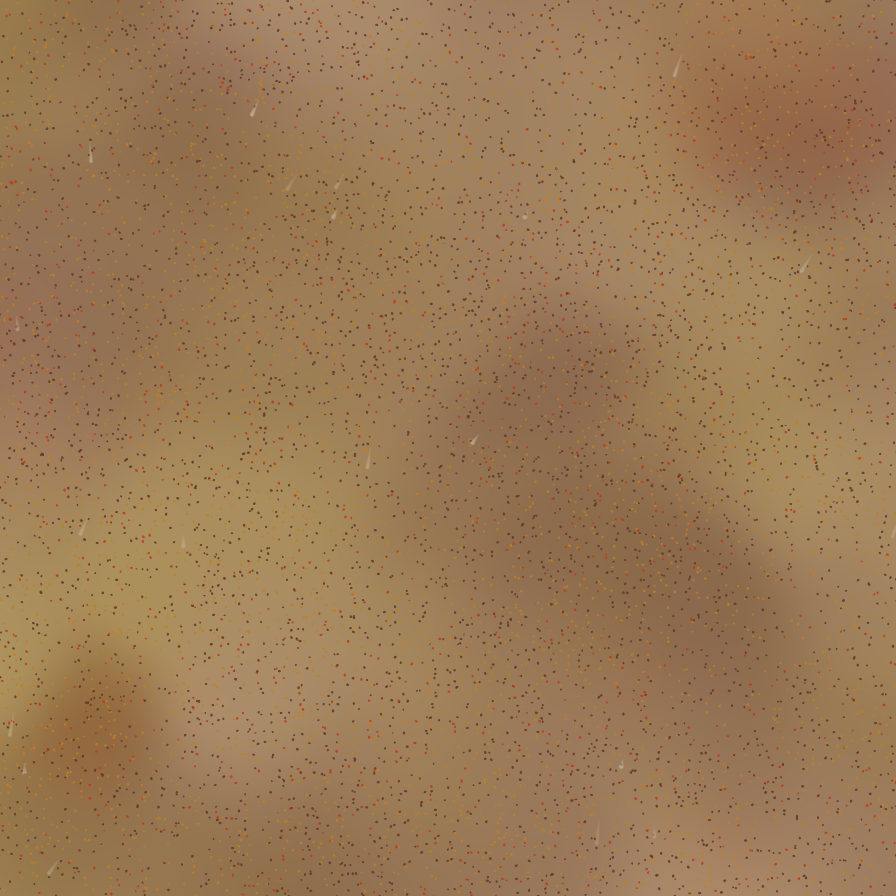
This texture is drawn by a Shadertoy shader. Its source:

```glsl
// Mottled khaki-brown paper: soft cloudy stains from smooth value noise,
// peppered with fine brown, red and ochre specks from rotated jittered grids,
// plus a few pale tapered scratches.

float hash(vec2 p) {
    return fract(sin(dot(p, vec2(127.1, 311.7))) * 43758.5453);
}

vec2 hash2(vec2 p) {
    return vec2(hash(p), hash(p + 57.3));
}

mat2 rotation(float a) {
    return mat2(cos(a), sin(a), -sin(a), cos(a));
}

float noise(vec2 p) {
    vec2 i = floor(p), f = fract(p);
    f = f * f * f * (f * (f * 6.0 - 15.0) + 10.0);
    return mix(mix(hash(i), hash(i + vec2(1, 0)), f.x),
               mix(hash(i + vec2(0, 1)), hash(i + vec2(1, 1)), f.x), f.y);
}

// Two rotated octaves hide the lattice of the noise
float clouds(vec2 p) {
    return 0.65 * noise(rotation(0.6) * p) + 0.35 * noise(rotation(1.9) * p * 1.8 + 7.0);
}

vec3 paper(vec2 p) {
    vec2 warp = 0.12 * vec2(noise(p * 3.0 + 20.0), noise(p * 3.0 + 40.0));
    float light = smoothstep(0.15, 0.82, clouds((p + warp) * 3.6 + 3.0));
    light += 0.35 * dot(p - 0.5, p - 0.5);
    float warmth = smoothstep(0.45, 0.85, clouds(p * 4.0 + 31.0));
    float yellow = clouds(p * 4.5 + 63.0) - 0.5;
    vec3 color = mix(vec3(0.54, 0.41, 0.285), vec3(0.665, 0.55, 0.385), light);
    color += warmth * (1.0 - 0.6 * light) * vec3(0.025, -0.025, -0.035);
    return color + yellow * vec3(0.0, 0.02, -0.08);
}

// One grid of specks; rgb is the pigment and a its coverage
vec4 specks(vec2 p, float layer, float density, float pixel) {
    vec2 q = rotation(0.4 + layer * 1.3) * p * 90.0 + layer * 17.0;
    vec2 cell = floor(q), seed = cell + layer * 91.0;
    vec2 center = 0.18 + 0.64 * hash2(seed);
    vec2 d = rotation(6.283 * hash(seed + 3.7)) * (fract(q) - center) / 90.0;
    d.x *= 0.8;
    float kind = hash(seed + 11.9);
    float radius = mix(0.0009, 0.0014, hash(seed + 23.1));
    vec4 pigment = vec4(0.75, 0.50, 0.13, 0.8);
    if (kind < 0.58) pigment = vec4(0.72, 0.25, 0.12, 0.9);
    if (kind < 0.42) pigment = vec4(0.40, 0.23, 0.16, 0.9);
    float cover = 1.0 - smoothstep(radius - 0.5 * pixel, radius + 0.5 * pixel, length(d));
    pigment.a *= cover * step(hash(seed + 37.7), density);
    return pigment;
}

// Short stroke, widest at its foot and fading toward its tip
float scratch(vec2 p, float id, float pixel) {
    vec2 seed = vec2(id, 4.3);
    float size = hash(seed + 9.1);
    float len = mix(0.007, 0.034, size * size);
    float lean = mix(-0.15, 0.8, hash(seed + 15.7));
    vec2 d = rotation(lean) * (p - hash2(seed));
    float along = clamp(d.y / len, 0.0, 1.0);
    float width = mix(0.0026, 0.0004, along) * mix(1.0, 0.7, size);
    float dist = length(d - vec2(0.0, along * len)) - width;
    float cover = 1.0 - smoothstep(-pixel, pixel, dist);
    return cover * mix(0.6, 0.25, along) * mix(0.4, 1.0, hash(seed + 29.3));
}

void mainImage(out vec4 fragColor, in vec2 fragCoord) {
    vec2 p = fragCoord / iResolution.y;
    float pixel = 1.0 / iResolution.y;
    vec3 color = paper(p);

    // Specks thin out toward the borders and in random patches
    float density = 0.34 * mix(0.55, 1.15, clouds(p * 6.0 + 80.0));
    density *= 1.15 - 0.9 * dot(p - 0.5, p - 0.5);
    for (float layer = 0.0; layer < 4.0; layer++) {
        vec4 speck = specks(p, layer, density, pixel);
        color = mix(color, speck.rgb, speck.a);
    }

    // Pale scratches
    for (float id = 0.0; id < 20.0; id++) {
        color = mix(color, vec3(0.83, 0.79, 0.70), scratch(p, id, pixel));
    }

    fragColor = vec4(color, 1.0);
}
```
